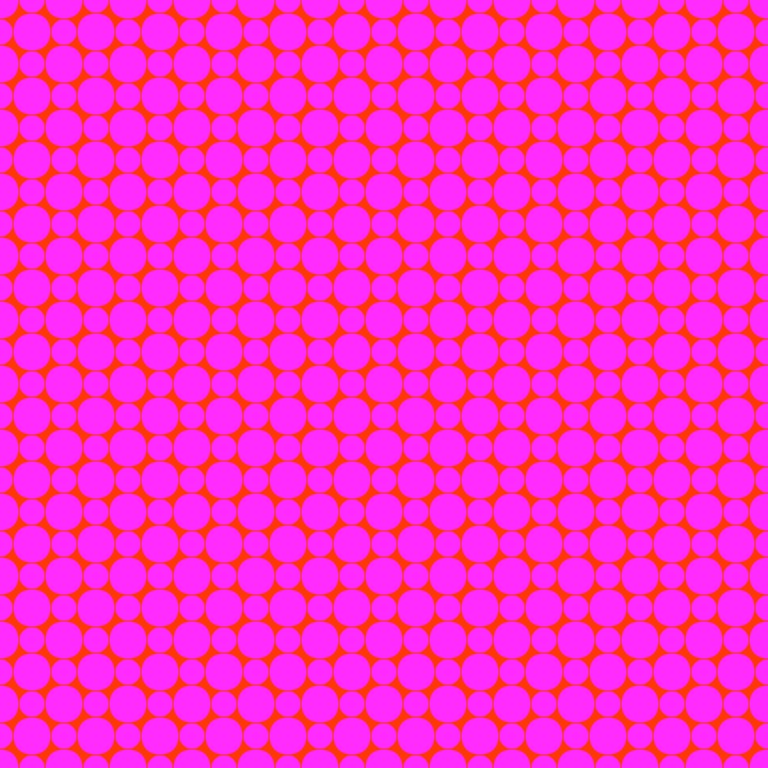
Reproduce this pattern procedurally as a three.js fragment shader.

```glsl
// Checkerboard of large rounded-square dots and small round dots on a warm ground.
// Dots sit on a square lattice; the nearest dot edge is found over the 3 x 3
// surrounding lattice points. An even lattice count makes the checker wrap.

#define LATTICE 24.0          // dots across and up, 12 full repeats each way
#define LARGE_RADIUS 0.573    // half widths, in lattice steps
#define SMALL_RADIUS 0.396
#define LARGE_POWER 2.25      // 2 is a circle, higher is squarer
#define SMALL_POWER 2.0
#define EDGE_WIDTH 0.05       // soft edge, in lattice steps
#define DOT_COLOR vec3(1.0, 0.17, 1.0)
#define GROUND_COLOR vec3(1.0, 0.21, 0.02)

varying vec2 vUv;

// Approximate signed distance to a superellipse, negative inside
float superellipse(vec2 offset, float radius, float power) {
  vec2 terms = pow(abs(offset), vec2(power));
  return pow(terms.x + terms.y, 1.0 / power) - radius;
}

// Signed distance to the nearest dot edge
float dotField(vec2 position) {
  vec2 nearest = floor(position + 0.5);
  float distanceToDot = 1.0;
  for (int row = -1; row <= 1; row++) {
    for (int column = -1; column <= 1; column++) {
      vec2 center = nearest + vec2(float(column), float(row));
      bool isLarge = mod(center.x + center.y, 2.0) < 0.5;
      float radius = isLarge ? LARGE_RADIUS : SMALL_RADIUS;
      float power = isLarge ? LARGE_POWER : SMALL_POWER;
      distanceToDot = min(distanceToDot, superellipse(position - center, radius, power));
    }
  }
  return distanceToDot;
}

void main() {
  float field = dotField(vUv * LATTICE);
  float coverage = clamp(0.5 - field / EDGE_WIDTH, 0.0, 1.0);
  gl_FragColor = vec4(mix(GROUND_COLOR, DOT_COLOR, coverage), 1.0);
}
```
